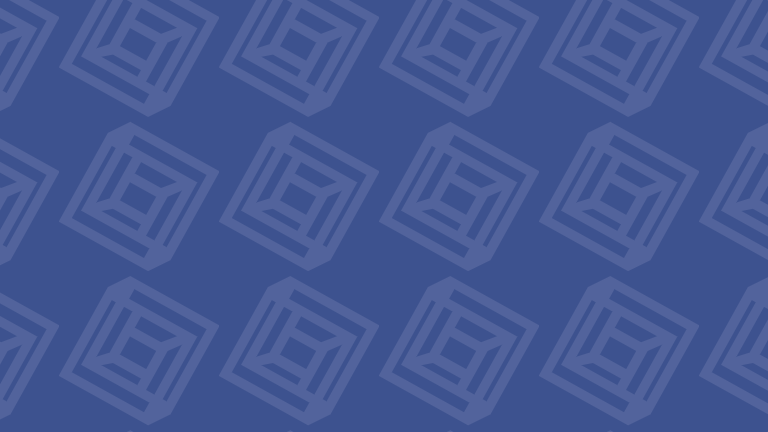
A WebGL 1 fragment shader for this pattern:

```glsl
precision highp float;
// Tilted interlocking square frames in pale blue, repeated on a flat blue ground.

uniform vec2 u_resolution;

// Distance to an axis-aligned box given by two opposite corners.
float box(vec2 p, vec2 low, vec2 high) {
  vec2 d = max(low - p, p - high);
  return max(d.x, d.y);
}

// Distance to the line from a to b, positive on its right.
float rightOf(vec2 p, vec2 a, vec2 b) {
  vec2 along = normalize(b - a);
  return dot(p - a, vec2(along.y, -along.x));
}

// L-shaped gap between the outer and inner frames.
float cornerGap(vec2 p) {
  return min(box(p, vec2(-48.5, -51.5), vec2(34.0, -40.5)),
             box(p, vec2(-48.5, -51.5), vec2(-44.0, 31.0)));
}

// Openings of the inner frame: a centre window and four mitred slots.
float innerOpenings(vec2 p) {
  float centre = box(p, vec2(-15.0, -12.7), vec2(15.0, 8.0));
  float bottom = max(box(p, vec2(-40.0, -31.0), vec2(15.0, -23.5)),
                     rightOf(p, vec2(-17.0, -23.5), vec2(-26.0, -31.0)));
  float top = max(box(p, vec2(-15.0, 18.0), vec2(40.0, 31.0)),
                  rightOf(p, vec2(15.0, 18.0), vec2(26.0, 31.0)));
  float right = max(box(p, vec2(25.0, -31.0), vec2(34.5, 40.0)),
                    rightOf(p, vec2(34.5, 26.0), vec2(25.0, 13.5)));
  float left = max(box(p, vec2(-34.5, -40.0), vec2(-25.0, 31.0)),
                   rightOf(p, vec2(-34.5, -26.0), vec2(-25.0, -16.0)));
  return min(centre, min(min(bottom, top), min(right, left)));
}

float frameMotif(vec2 p) {
  // Outer block with two opposite corners cut off.
  float block = max(box(p, vec2(-58.25, -61.0), vec2(58.25, 61.0)),
                    abs(dot(p, vec2(0.821, -0.571))) - 70.93);
  float gaps = min(cornerGap(p), cornerGap(-p));
  return max(block, -min(gaps, innerOpenings(p)));
}

void main() {
  // The canvas is 768 units wide.
  float pixel = 768.0 / u_resolution.x;
  vec2 position = gl_FragCoord.xy * pixel;

  // Repeat on a grid, then tilt each cell.
  vec2 cell = vec2(160.0, 154.2);
  vec2 local = mod(position - vec2(299.2, 235.5) + 0.5 * cell, cell) - 0.5 * cell;
  float c = cos(radians(29.0));
  float s = sin(radians(29.0));
  vec2 tilted = vec2(c * local.x - s * local.y, s * local.x + c * local.y);

  float coverage = clamp(0.5 - frameMotif(tilted) / pixel, 0.0, 1.0);
  vec3 ground = vec3(0.24, 0.32, 0.56);
  vec3 pale = vec3(0.32, 0.39, 0.61);
  gl_FragColor = vec4(mix(ground, pale, coverage), 1.0);
}
```
